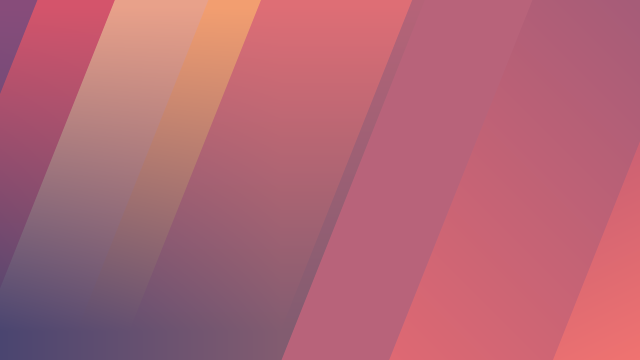
This background is drawn by a WebGL 2 fragment shader. Its source:

```glsl
#version 300 es
precision highp float;
// Slanted paper-like bands in coral, peach and mauve over a dusky ground.
// One sheared coordinate places every edge; bands are painted left to right,
// and the left ones dissolve downwards into a shared indigo-to-grey gradient.

#define SLANT 0.398       // sideways shift of an edge per unit of height
#define FADE_START 0.08   // height where the left bands begin to show
#define FADE_LENGTH 0.90  // height over which they become opaque
#define INDIGO vec3(0.29, 0.27, 0.44)
#define DUSK vec3(0.51, 0.36, 0.44)
#define MAUVE vec3(0.72, 0.39, 0.48)
#define ROSE vec3(0.87, 0.41, 0.45)
#define PLUM vec3(0.65, 0.36, 0.47)
#define CORAL vec3(0.94, 0.45, 0.44)

uniform vec2 u_resolution;
out vec4 outColor;

const int FADING = 6;

// Colours of the fading bands at the top of the canvas
const vec3 topColor[FADING] = vec3[](
  vec3(0.53, 0.30, 0.48),  // violet
  vec3(0.83, 0.33, 0.42),  // crimson
  vec3(0.91, 0.63, 0.54),  // pale peach
  vec3(0.95, 0.62, 0.44),  // apricot
  vec3(0.87, 0.43, 0.46),  // rose
  vec3(0.71, 0.39, 0.47)   // narrow shadow
);

// Left edge of each fading band, measured along the top of the canvas
const float leftEdge[FADING] = float[](-1.0, 0.104, 0.319, 0.579, 0.725, 1.145);

// Antialiased coverage of everything to the right of an edge
float rightOf(float edge, float s, float pixel) {
  return smoothstep(-0.6 * pixel, 0.6 * pixel, s - edge);
}

void main() {
  vec2 p = gl_FragCoord.xy / u_resolution.y;
  float pixel = sqrt(1.0 + SLANT * SLANT) / u_resolution.y;
  float s = p.x + SLANT * (1.0 - p.y);

  // Left bands rising out of the dusky ground
  vec3 ground = mix(INDIGO, DUSK, clamp(p.x / 0.78, 0.0, 1.0));
  float lift = clamp((p.y - FADE_START) / FADE_LENGTH, 0.0, 1.0);
  vec3 color = ground;
  for (int i = 0; i < FADING; i++) {
    vec3 band = mix(ground, topColor[i], lift);
    color = mix(color, band, rightOf(leftEdge[i], s, pixel));
  }

  // Flat mauve band
  color = mix(color, MAUVE, rightOf(1.180, s, pixel));

  // Broad band, rose at lower left to plum at upper right
  float diagonal = clamp((p.x + p.y - 1.11) / 1.65, 0.0, 1.0);
  color = mix(color, mix(ROSE, PLUM, diagonal), rightOf(1.479, s, pixel));

  // Bright corner, strongest at the lower right
  float rise = clamp(p.y / 0.6 + 0.8 * (1.778 - p.x), 0.0, 1.0);
  vec3 corner = mix(CORAL, vec3(0.80, 0.38, 0.45), rise);
  color = mix(color, corner, rightOf(1.934, s, pixel));

  outColor = vec4(color, 1.0);
}
```
